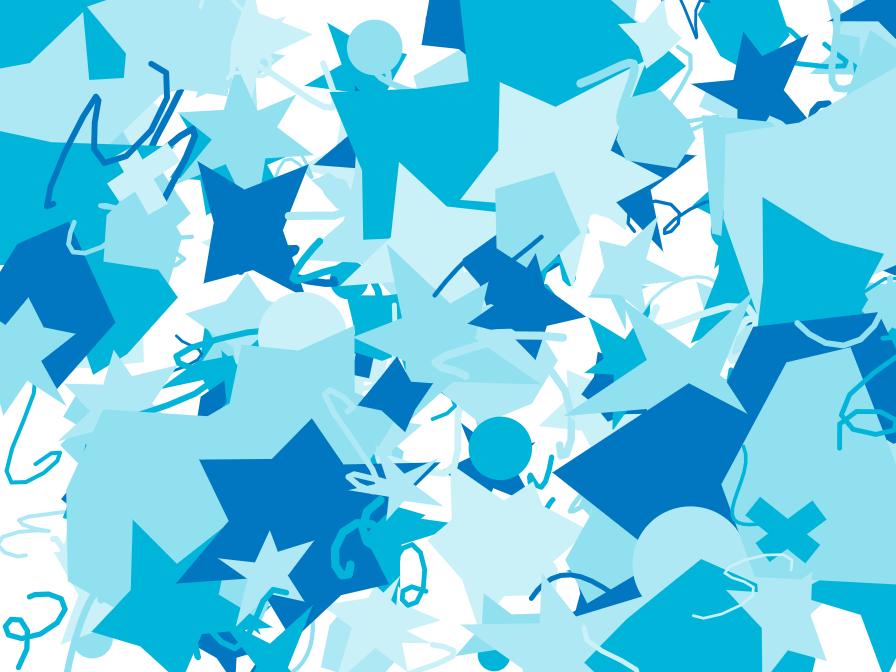
Write a WebGL 2 fragment shader that draws this background.

```glsl
#version 300 es
precision highp float;
// Paper-cut collage: jagged stars, rough polygons, crosses, dots and curly
// ribbons in five flat blues on white. Layers run front to back and stop once
// the pixel is covered; one low-discrepancy sequence gives place, ink and size.
uniform vec2 u_resolution;
out vec4 fragColor;

const float TAU = 6.2831853;
const int RIBBON_STEPS = 14;
const vec3 WHITE = vec3(1.0);
const vec3 DEEP  = vec3(0.0, 0.467, 0.753);
const vec3 CYAN  = vec3(0.005, 0.706, 0.855);
const vec3 SKY   = vec3(0.565, 0.878, 0.937);
const vec3 ICE   = vec3(0.678, 0.91, 0.957);
const vec3 FROST = vec3(0.792, 0.941, 0.973);

float hash(float id, float key) {
  vec3 h = fract(vec3(id, key, id) * 0.1031);
  h += dot(h, h.yzx + 33.33);
  return fract((h.x + h.y) * h.z);
}

vec2 turn(vec2 v, float angle) {
  float c = cos(angle), s = sin(angle);
  return vec2(c * v.x - s * v.y, s * v.x + c * v.y);
}

vec3 inkColor(float pick) {
  if (pick < 0.18) return DEEP;
  if (pick < 0.46) return CYAN;
  if (pick < 0.66) return SKY;
  return pick < 0.85 ? ICE : FROST;
}

// Evenly spread place (xy), ink (z) and size (w), all in 0..1
vec4 scatter(float id) {
  return fract(id * vec4(0.8567, 0.7339, 0.6287, 0.5386));
}

// Position relative to a piece (xy) and its size (z); layer: seed, count, sizes
vec3 place(int i, vec4 layer, vec2 p, vec2 canvas) {
  vec4 spot = scatter(layer.x + float(i));
  float size = mix(layer.z, layer.w, spot.w);
  return vec3((p - spot.xy * canvas) / size, size);
}

// Index of the next piece near p, so that costly shapes run only when needed
int nextNear(int i, vec4 layer, float reach, vec2 p, vec2 canvas) {
  for (; i < int(layer.y); i++) {
    vec2 q = place(i, layer, p, canvas).xy;
    if (dot(q, q) < reach * reach) break;
  }
  return i;
}

float cornerAngle(float k, float sides, float id) {
  return (k + 0.6 * (hash(id, 20.0 + floor(mod(k + 0.5, sides))) - 0.5)) * TAU / sides;
}

vec2 corner(float k, float sides, float inner, float id) {
  float j = floor(mod(k + 0.5, sides)), angle = cornerAngle(k, sides, id);
  float radius = mix(0.65, 1.0, hash(id, 40.0 + j)) * (mod(j, 2.0) < 0.5 ? 1.0 : inner);
  return radius * vec2(cos(angle), sin(angle));
}

// Signed distance to the side of an irregular polygon that faces q
float polygon(vec2 q, float sides, float inner, float id) {
  float angle = atan(q.y, q.x), k = floor(angle * sides / TAU);
  if (angle < cornerAngle(k, sides, id)) k -= 1.0;
  else if (angle > cornerAngle(k + 1.0, sides, id)) k += 1.0;
  vec2 a = corner(k, sides, inner, id);
  vec2 side = corner(k + 1.0, sides, inner, id) - a, r = q - a;
  return (side.y * r.x - side.x * r.y) / length(side);
}

float box(vec2 q, vec2 halfSize) {
  vec2 d = abs(q) - halfSize;
  return max(d.x, d.y);
}

// Unit-sized cutout of a random kind
float cutout(vec2 q, float id) {
  float kind = hash(id, 3.0), vary = hash(id, 4.0);
  if (kind > 0.93) return min(box(q, vec2(0.65, 0.2)), box(turn(q, 0.3 * vary) - 0.1, vec2(0.2, 0.6)));
  if (kind > 0.86) return length(q) - 0.36;
  bool star = kind < 0.62;
  float sides = star ? 8.0 + 2.0 * floor(vary * 2.5) : 5.0 + floor(vary * 3.0);
  return polygon(q, sides, star ? mix(0.3, 0.65, hash(id, 5.0)) : 0.9, id);
}

// Distance to a curly ribbon: a straight run bent by two sines
float ribbon(vec2 q, float id) {
  vec2 rate = 3.0 + 9.0 * vec2(hash(id, 8.0), hash(id, 9.0));
  vec2 phase = TAU * vec2(hash(id, 10.0), hash(id, 11.0));
  vec2 a = vec2(-0.65, 0.0) + 0.34 * sin(phase);
  float nearest = 9.0;
  for (int s = 1; s <= RIBBON_STEPS; s++) {
    float t = float(s) / float(RIBBON_STEPS);
    vec2 b = vec2(1.3 * t - 0.65, 0.0) + 0.34 * sin(rate * t + phase);
    vec2 run = b - a, r = q - a;
    r -= run * clamp(dot(r, run) / dot(run, run), 0.0, 1.0);
    nearest = min(nearest, dot(r, r));
    a = b;
  }
  return sqrt(nearest);
}

// Slips one layer of pieces under what is painted; a holds the uncovered part
void slipUnder(inout vec4 paint, vec4 layer, bool curly, vec2 p, vec2 canvas, float pixel) {
  float reach = curly ? 1.15 : 1.0;
  int i = 0;
  while (paint.a > 0.01) {
    i = nextNear(i, layer, reach, p, canvas);
    if (i >= int(layer.y)) break;
    float id = layer.x + float(i), d;
    vec3 local = place(i, layer, p, canvas);
    vec2 q = turn(local.xy, TAU * hash(id, 7.0));
    if (curly) d = ribbon(q, id) * local.z - mix(0.002, 0.0065, hash(id, 12.0));
    else d = cutout(q, id) * local.z;
    float cover = paint.a * clamp(0.5 - d / pixel, 0.0, 1.0);
    paint += cover * vec4(inkColor(scatter(id).z), -1.0);
    i++;
  }
}

void main() {
  float pixel = 1.0 / u_resolution.y;
  vec2 p = gl_FragCoord.xy * pixel, canvas = u_resolution * pixel;
  vec4 paint = vec4(0.0, 0.0, 0.0, 1.0);
  // Loose pieces, large cutouts, then ever smaller clutter below
  slipUnder(paint, vec4(701.0, 14.0, 0.07, 0.15), true, p, canvas, pixel);
  slipUnder(paint, vec4(601.0, 12.0, 0.06, 0.12), false, p, canvas, pixel);
  slipUnder(paint, vec4(509.0, 24.0, 0.15, 0.24), false, p, canvas, pixel);
  slipUnder(paint, vec4(417.0, 24.0, 0.06, 0.14), true, p, canvas, pixel);
  slipUnder(paint, vec4(323.0, 40.0, 0.09, 0.16), false, p, canvas, pixel);
  slipUnder(paint, vec4(211.0, 48.0, 0.05, 0.13), true, p, canvas, pixel);
  slipUnder(paint, vec4(11.0, 90.0, 0.05, 0.125), false, p, canvas, pixel);
  fragColor = vec4(paint.rgb + paint.a * WHITE, 1.0);
}
```
